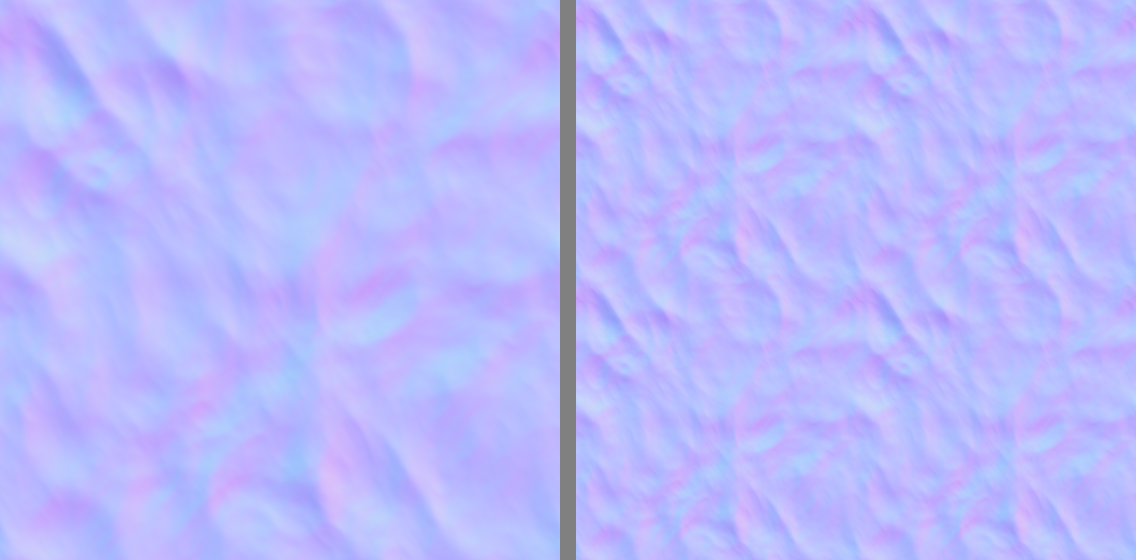
Left, the tile; right, the same tile 2 across and 2 down.
A Shadertoy shader for this texture map:

```glsl
// Tileable normal map of soft shallow hollows parted by rounded crests, gamma encoded

const vec2  HOLLOW_CELLS = vec2(6.0, 5.0);  // hollows across and up, whole so it wraps
const float JITTER = 0.85;            // scatter of the hollow centres
const float SIZE_SPREAD = 0.3;        // variation in hollow size
const float CREST_SHARPNESS = 11.0;   // tightness of the crests between hollows
const float HOLLOW_DEPTH = 0.62;
const vec2  RIPPLE_CELLS = vec2(5.0, 4.0);  // coarsest layer of ridged noise
const float RIPPLE_DEPTH = 0.95;      // strength of the ridged noise
const float RIPPLE_SOFTNESS = 0.09;   // rounding of the noise ridges
const int   OCTAVES = 4;              // layers of noise, each twice as fine
const float SLOPE_GAIN = 0.51;        // steepness of each layer relative to the last
const vec2  TILT = vec2(0.148, 0.182);  // overall steepness in x and y
const vec2  WARP_CELLS = vec2(3.0, 3.0);
const float WARP = 0.06;              // bending of the hollows
const vec2  ORIGIN = vec2(0.13, 0.29);
const float SAMPLE_STEP = 0.004;      // distance used to measure slopes
const float GAMMA = 2.2;
const float TAU = 6.2831853;

float hash(vec2 p) {
    return fract(sin(dot(p, vec2(12.9898, 78.233))) * 43758.5453);
}

// Random value of a lattice cell, equal for cells a whole period apart
float cellHash(vec2 cell, vec2 period, float seed) {
    vec2 wrapped = floor(mod(cell + 0.5, period));
    return hash(wrapped + seed * vec2(0.71, 0.37));
}

// Dot of a random unit gradient at a lattice corner with the offset to it
float cornerSlope(vec2 corner, vec2 offset, vec2 period, float seed) {
    float angle = TAU * cellHash(corner, period, seed);
    return dot(vec2(cos(angle), sin(angle)), offset);
}

// Gradient noise that repeats after a whole number of cells
float wrapNoise(vec2 p, vec2 period, float seed) {
    vec2 cell = floor(p);
    vec2 f = p - cell;
    vec2 fade = f * f * f * (f * (f * 6.0 - 15.0) + 10.0);
    vec2 right = vec2(1.0, 0.0);
    vec2 up = vec2(0.0, 1.0);
    float bottom = mix(cornerSlope(cell, f, period, seed),
                       cornerSlope(cell + right, f - right, period, seed), fade.x);
    float top = mix(cornerSlope(cell + up, f - up, period, seed),
                    cornerSlope(cell + 1.0, f - 1.0, period, seed), fade.x);
    return mix(bottom, top, fade.y);
}

// Smooth minimum of paraboloids around scattered centres
float hollows(vec2 p) {
    vec2 base = floor(p);
    float sum = 0.0;
    for (int y = -1; y <= 1; y++) {
        for (int x = -1; x <= 1; x++) {
            vec2 cell = base + vec2(x, y);
            vec2 scatter = vec2(cellHash(cell, HOLLOW_CELLS, 11.0),
                                cellHash(cell, HOLLOW_CELLS, 12.0)) - 0.5;
            vec2 offset = p - cell - 0.5 - JITTER * scatter;
            float rise = dot(offset, offset) + SIZE_SPREAD * cellHash(cell, HOLLOW_CELLS, 13.0);
            sum += exp(-CREST_SHARPNESS * rise);
        }
    }
    return -log(sum) / CREST_SHARPNESS;
}

// Hollows with layers of ridged noise over them
float height(vec2 uv) {
    vec2 bend = vec2(wrapNoise(uv * WARP_CELLS, WARP_CELLS, 1.0),
                     wrapNoise(uv * WARP_CELLS + 0.5, WARP_CELLS, 2.0));
    vec2 p = uv + WARP * bend;
    float sum = HOLLOW_DEPTH * hollows(p * HOLLOW_CELLS) / HOLLOW_CELLS.y;
    float scale = 1.0;
    float steepness = RIPPLE_DEPTH;
    for (int i = 0; i < OCTAVES; i++) {
        float seed = float(i) + 3.0;
        vec2 period = RIPPLE_CELLS * scale;
        vec2 shift = vec2(0.37, 0.61) * seed;
        float n = wrapNoise(p * period + shift, period, seed);
        sum -= steepness / period.y * sqrt(n * n + RIPPLE_SOFTNESS * RIPPLE_SOFTNESS);
        scale *= 2.0;
        steepness *= SLOPE_GAIN;
    }
    return sum;
}

void mainImage(out vec4 fragColor, in vec2 fragCoord) {
    vec2 uv = fract(fragCoord / iResolution.xy + ORIGIN);

    // Slope by central differences
    vec2 dx = vec2(SAMPLE_STEP, 0.0);
    vec2 dy = dx.yx;
    vec2 slope = vec2(height(uv + dx) - height(uv - dx),
                      height(uv + dy) - height(uv - dy)) / (2.0 * SAMPLE_STEP);

    // Pack the normal into colour and brighten it to display gamma
    vec3 normal = normalize(vec3(-slope * TILT, 1.0));
    vec3 color = pow(normal * 0.5 + 0.5, vec3(1.0 / GAMMA));
    fragColor = vec4(color, 1.0);
}
```
